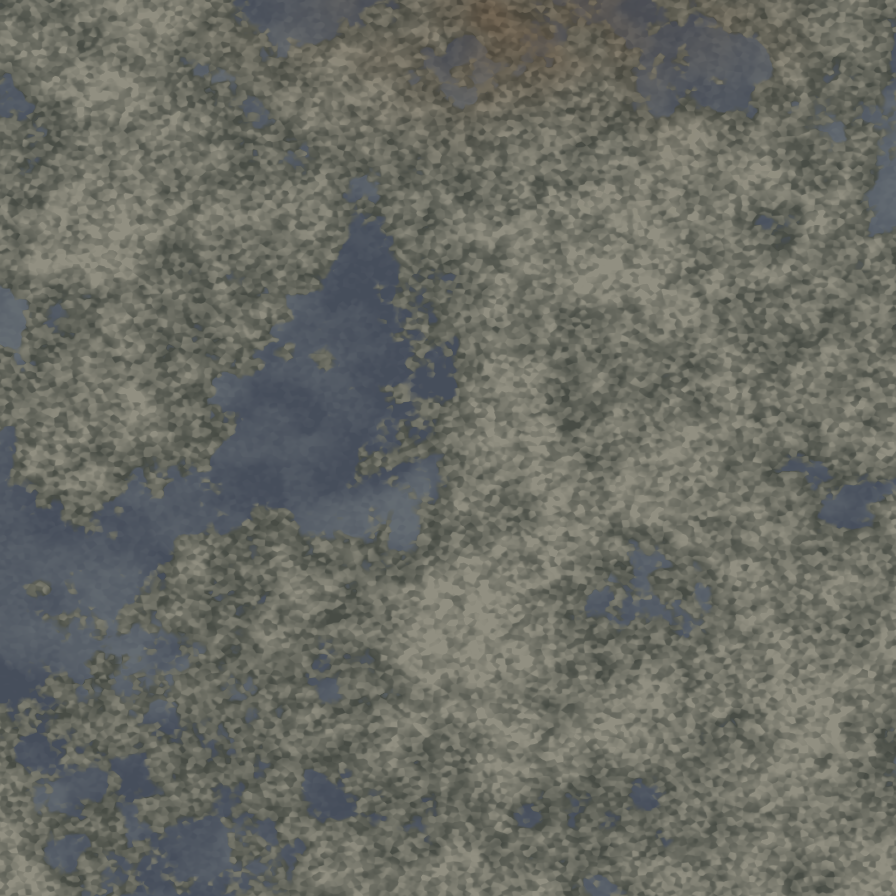
Reproduce this texture procedurally as a Shadertoy shader.

```glsl
// Weathered stone: ragged slate-blue patches over grainy olive and beige, with a faint rust stain.

#define PATCH_SCALE 4.2     // largest patches per canvas height
#define PATCH_LEVEL -0.46   // higher gives more blue
#define EDGE_WIDTH 0.24     // softness of the patch borders
#define GRAIN_SCALE 165.0   // grains per canvas height
#define GRAIN_CONTRAST 0.95
#define STAIN_STRENGTH 0.6
#define SLATE_DARK vec3(0.285, 0.315, 0.365)
#define SLATE_LIGHT vec3(0.375, 0.405, 0.435)
#define OLIVE vec3(0.305, 0.320, 0.290)
#define BEIGE vec3(0.535, 0.530, 0.478)
#define RUST vec3(0.385, 0.325, 0.255)

vec3 hash3(vec2 cell) {
    vec3 p = fract(cell.xyx * vec3(0.1031, 0.1030, 0.0973));
    p += dot(p, p.yxz + 33.33);
    return fract((p.xxy + p.yzz) * p.zyx);
}

// Smooth cellular noise: random cell tones blended by distance, centred on zero.
float cellTone(vec2 p) {
    vec2 base = floor(p);
    vec2 local = p - base;
    float tone = 0.0;
    float total = 0.0;
    for (int y = -1; y <= 1; y++) {
        for (int x = -1; x <= 1; x++) {
            vec2 cell = vec2(x, y);
            vec3 rnd = hash3(base + cell + 100.0);
            vec2 away = cell + rnd.xy - local;
            float weight = exp(-7.0 * dot(away, away));
            tone += weight * rnd.z;
            total += weight;
        }
    }
    return tone / total - 0.5;
}

// Layered cells, turned at each octave; about unit deviation.
float patchField(vec2 p) {
    const mat2 turn = mat2(0.8, 0.6, -0.6, 0.8);
    float sum = 0.0;
    float amplitude = 3.7;
    for (int i = 0; i < 5; i++) {
        sum += amplitude * cellTone(p);
        p = turn * p * 2.1 + 17.3;
        amplitude *= 0.68;
    }
    return sum;
}

void mainImage(out vec4 fragColor, in vec2 fragCoord) {
    vec2 uv = fragCoord / iResolution.y;

    // Fine speckle, slightly wider than tall
    vec2 grainUv = uv * GRAIN_SCALE * vec2(0.9, 1.1);
    float fine = cellTone(grainUv);
    float coarse = cellTone(grainUv * 0.43 + 31.7);
    float grain = fine + 0.5 * coarse;

    // Beige ground, darkening to olive near the patches
    float height = patchField(uv * PATCH_SCALE + 3.1) - PATCH_LEVEL;
    float light = 0.20 + 0.25 * height + GRAIN_CONTRAST * grain;
    vec3 color = mix(OLIVE, BEIGE, clamp(light, -0.1, 1.15));

    // Slate patches with cloudy tone and little grain
    float cloud = cellTone(uv * 9.0 + 51.0) + 0.7 * cellTone(uv * 25.0 + 9.0);
    float shade = 0.45 + 1.1 * cloud + 0.4 * grain;
    vec3 slate = mix(SLATE_DARK, SLATE_LIGHT, clamp(shade, -0.1, 1.2));
    float ground = smoothstep(-EDGE_WIDTH, EDGE_WIDTH, height + 0.6 * grain);
    color = mix(slate, color, ground);

    // Rust stain at the top edge
    vec2 fromStain = (uv - vec2(0.60, 1.02)) / vec2(0.24, 0.13);
    float stain = exp(-dot(fromStain, fromStain)) * (0.9 + 0.8 * cloud);
    vec3 rust = RUST * (1.0 + 0.25 * grain);
    color = mix(color, rust, clamp(STAIN_STRENGTH * stain, 0.0, 1.0));

    fragColor = vec4(color, 1.0);
}
```
